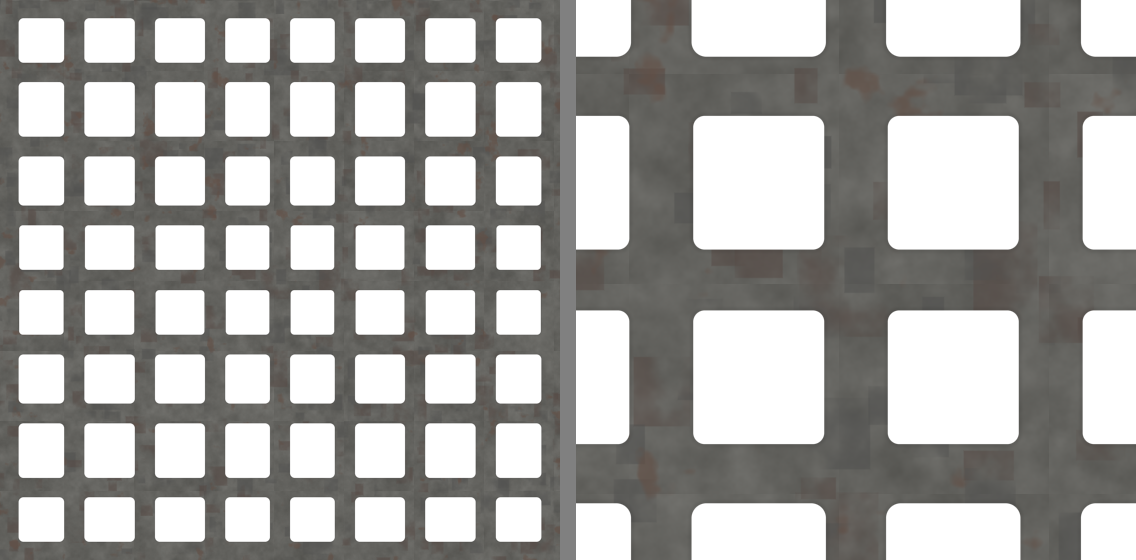
Left: the whole. Right: its middle third, enlarged.
A WebGL 2 fragment shader for this pattern:

```glsl
#version 300 es
precision highp float;

#define REPEATS 8.0
#define CORNER_RADIUS 0.0088
#define MOTTLE_SCALE 42.0
#define MOTTLE_STRENGTH 0.11
#define TILE_VARIATION 0.018
#define PATCH_LAYERS 3
#define PATCH_CHANCE 0.38
#define RUST_STRENGTH 0.55
#define RIM_WIDTH 0.0016

uniform vec2 u_resolution;
out vec4 fragColor;

const vec3 OPENING_WHITE = vec3(1.0);
const vec3 METAL_GREY = vec3(0.388, 0.386, 0.370);
const vec3 RUST_BROWN = vec3(0.335, 0.285, 0.265);
const vec3 SOOT_GREY = vec3(0.315, 0.315, 0.310);

// Opening centres and half sizes, from the middle of the canvas outwards
const vec4 COLUMN_OFFSET = vec4(0.0579, 0.1786, 0.3043, 0.4261);
const vec4 COLUMN_HALF = vec4(0.0400, 0.0447, 0.0451, 0.0407);
const vec4 ROW_OFFSET = vec4(0.0579, 0.1768, 0.3047, 0.4277);
const vec4 ROW_HALF = vec4(0.0398, 0.0439, 0.0488, 0.0398);

float hash(vec2 p) {
    vec3 q = fract(vec3(p.xyx) * 0.1031);
    q += dot(q, q.yzx + 33.33);
    return fract((q.x + q.y) * q.z);
}

float valueNoise(vec2 p) {
    vec2 cell = floor(p);
    vec2 f = fract(p);
    f = f * f * (3.0 - 2.0 * f);
    float low = mix(hash(cell), hash(cell + vec2(1.0, 0.0)), f.x);
    float high = mix(hash(cell + vec2(0.0, 1.0)), hash(cell + 1.0), f.x);
    return mix(low, high, f.y);
}

float fbm(vec2 p) {
    float sum = 0.0;
    float weight = 0.5;
    for (int i = 0; i < 4; i++) {
        sum += weight * valueNoise(p);
        p = p * 2.03 + 17.3;
        weight *= 0.5;
    }
    return sum / 0.9375;
}

float roundedBox(vec2 p, vec2 halfSize, float radius) {
    vec2 q = abs(p) - halfSize + radius;
    return length(max(q, 0.0)) + min(max(q.x, q.y), 0.0) - radius;
}

// Signed distance to the nearest opening of the mirrored grid
float openingDistance(vec2 uv) {
    vec2 mirrored = abs(uv - 0.5);
    ivec2 band = clamp(ivec2(mirrored * REPEATS), ivec2(0), ivec2(3));
    vec2 center = vec2(COLUMN_OFFSET[band.x], ROW_OFFSET[band.y]);
    vec2 halfSize = vec2(COLUMN_HALF[band.x], ROW_HALF[band.y]);
    float innerRow = band.y == 0 ? 1.0 : 0.0;
    halfSize.x -= 0.0010 * innerRow;
    return roundedBox(mirrored - center, halfSize, CORNER_RADIUS - 0.002 * innerRow);
}

// Mottled metal with tile seams and hard-edged stained patches
vec3 metalColor(vec2 uv, float pixel) {
    vec2 tile = floor(uv * REPEATS + vec2(0.08, 0.02));
    float tileHash = hash(tile + 4.7);
    vec2 shift = vec2(tileHash, hash(tile + 31.0)) * 40.0;
    float mottle = fbm(uv * MOTTLE_SCALE + shift);
    float grain = fbm(uv * MOTTLE_SCALE * 2.6 + 71.0);
    vec3 color = METAL_GREY + (mottle - 0.5) * MOTTLE_STRENGTH;
    color += (grain - 0.5) * 0.05 + (tileHash - 0.5) * TILE_VARIATION;

    for (int i = 0; i < PATCH_LAYERS; i++) {
        float layer = float(i);
        float scale = 13.0 + 8.0 * layer;
        vec2 grid = uv * scale + layer * 0.37;
        vec2 cell = floor(grid);
        vec2 seed = cell + 57.0 * layer;
        vec2 size = 0.14 + 0.3 * vec2(hash(seed + 3.1), hash(seed + 8.6));
        vec2 middle = mix(size, 1.0 - size, hash(seed + 12.4));
        vec2 edge = abs(grid - cell - middle) - size;
        float inside = 1.0 - smoothstep(-pixel, pixel, max(edge.x, edge.y) / scale);
        float present = step(hash(seed + 19.0), PATCH_CHANCE);
        float stain = smoothstep(0.32, 0.72, fbm(uv * 38.0 + seed * 5.0));
        vec3 tint = mix(SOOT_GREY, RUST_BROWN, step(0.5, hash(seed + 25.0)));
        color = mix(color, tint, inside * present * stain * RUST_STRENGTH);
    }

    // Small soft rust flecks
    float fleck = smoothstep(0.70, 0.82, fbm(uv * 34.0 + 130.0));
    return mix(color, RUST_BROWN + vec3(0.05, 0.02, 0.0), fleck * 0.6);
}

void main() {
    vec2 uv = gl_FragCoord.xy / u_resolution;
    float pixel = 1.0 / min(u_resolution.x, u_resolution.y);
    float d = openingDistance(uv);

    vec3 color = metalColor(uv, pixel);
    color *= 1.0 - 0.08 * (1.0 - smoothstep(0.0, RIM_WIDTH * 2.0, d));
    float coverage = smoothstep(-0.75 * pixel, 0.75 * pixel, d);
    fragColor = vec4(mix(OPENING_WHITE, color, coverage), 1.0);
}
```
